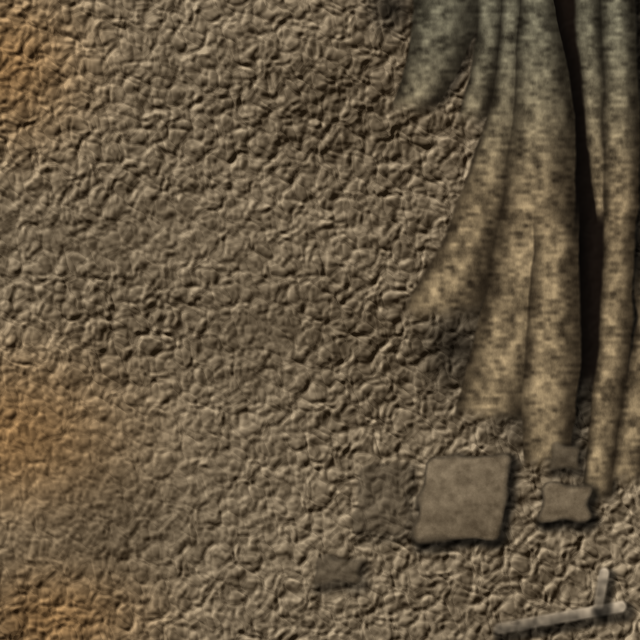
Reproduce this texture procedurally as a Shadertoy shader.

```glsl
const vec3 SOIL_DARK = vec3(0.085, 0.055, 0.02);
const vec3 SOIL_LIGHT = vec3(0.73, 0.65, 0.53);
const vec3 WARM_TINT = vec3(1.1, 0.97, 0.8);
const vec3 BARK_DARK = vec3(0.07, 0.05, 0.03);
const vec3 BARK_LIGHT = vec3(0.76, 0.66, 0.5);
const vec3 COOL_TINT = vec3(0.8, 0.88, 0.95);
const vec3 HOLLOW = vec3(0.085, 0.06, 0.045);
const vec3 TWIG = vec3(0.74, 0.67, 0.57);
const vec2 TO_LIGHT = vec2(-0.6, 0.8);
const float RELIEF = 0.62;
const float EDGE = 0.003;

float hash(vec2 p) {
  vec3 q = fract(p.xyx * 0.1031);
  q += dot(q, q.yzx + 33.33);
  return fract((q.x + q.y) * q.z);
}

float noise(vec2 p) {
  vec2 i = floor(p), f = fract(p);
  f *= f * (3.0 - 2.0 * f);
  return mix(mix(hash(i), hash(i + vec2(1, 0)), f.x),
             mix(hash(i + vec2(0, 1)), hash(i + 1.0), f.x), f.y);
}

float fbm(vec2 p) {
  float sum = 0.0, amp = 0.53;
  for (int i = 0; i < 4; i++, amp *= 0.5) {
    sum += amp * noise(p);
    p = mat2(1.6, 1.2, -1.2, 1.6) * p + 7.3;
  }
  return sum;
}

vec2 wobble(vec2 p) { return vec2(noise(p), noise(p + 19.0)) - 0.5; }

// Rounded lumps of random size, one per cell
float lumps(vec2 p) {
  float h = 0.0;
  for (int k = 0; k < 9; k++) {
    vec2 c = floor(p) + vec2(k % 3, k / 3) - 1.0;
    vec2 d = p - c - vec2(hash(c), hash(c + 41.7));
    float size = mix(0.45, 1.0, hash(c + 93.1));
    h = max(h, size - dot(d, d) / size);
  }
  return h;
}

float soilHeight(vec2 p) {
  p += 0.012 * wobble(p * 45.0);
  return lumps(p * 40.0) + 0.6 * lumps(p * 88.0) + 0.6 * noise(p * 130.0);
}

float blob(vec2 p, float x, float y, float rx, float ry) {
  vec2 d = (p - vec2(x, y)) / vec2(rx, ry);
  return exp(-dot(d, d));
}

vec3 ground(vec2 p) {
  float flatness = blob(p, 0.12, 0.22, 0.28, 0.17) + 0.7 * blob(p, 0.41, 0.48, 0.08, 0.08)
    + 0.6 * blob(p, 0.2, 0.63, 0.28, 0.06);
  float slope = soilHeight(p) - soilHeight(p + TO_LIGHT * 0.006);
  float tone = 0.5 + 0.28 * (fbm(p * 6.0) - 0.5) + 0.22 * (noise(p * 190.0) - 0.5);
  tone -= 0.13 * blob(p, 0.62, 0.43, 0.16, 0.13) + 0.07 * blob(p, 0.55, 0.85, 0.14, 0.25);
  tone += 0.05 * blob(p, 0.2, 0.85, 0.2, 0.2);
  tone += RELIEF * mix(1.0, 0.42, min(flatness, 1.0)) * slope;
  float warmth = blob(p, 0.0, 0.9, 0.12, 0.12) + blob(p, 0.0, 0.32, 0.18, 0.12)
    + blob(p, 0.08, 0.03, 0.14, 0.08);
  return mix(SOIL_DARK, SOIL_LIGHT, clamp(tone, 0.05, 1.0)) * mix(vec3(1), WARM_TINT, warmth);
}

// Quadratic through the top, middle and bottom values
float along(vec3 v, float t) {
  return v.x * (1.0 - t) * (1.0 - 2.0 * t) + 4.0 * v.y * t * (1.0 - t) + v.z * t * (2.0 * t - 1.0);
}

// x: signed position across the root, y: coverage along it
vec2 rootFrame(vec2 p, float top, float base, vec3 axis, vec3 width) {
  float t = clamp((top - p.y) / (top - base), 0.0, 1.0);
  float bend = 0.012 * (fbm(p * 16.0) - 0.5);
  float fade = 1.0 - smoothstep(0.0, 0.1, p.y - top);
  fade *= smoothstep(-0.012, 0.025, p.y - base + 2.0 * bend);
  return vec2((p.x + bend - along(axis, t)) / along(width, t), fade);
}

void addRoot(inout vec3 col, vec2 p, float top, float base, vec3 axis, vec3 width) {
  vec2 r = rootFrame(p, top, base, axis, width);
  col *= 1.0 - 0.6 * r.y * smoothstep(-0.5, 0.7, r.x) * (1.0 - smoothstep(0.9, 1.7, r.x));
  float lit = smoothstep(-1.3, -0.35, r.x) * (1.0 - 0.85 * smoothstep(-0.1, 0.95, r.x));
  float grain = fbm(p * vec2(75, 50)) + 0.5 * noise(p * vec2(90, 170)) - 0.75;
  float value = 0.1 + 0.53 * lit + 0.55 * grain * (0.3 + lit);
  vec3 bark = mix(BARK_DARK, BARK_LIGHT, clamp(value, 0.0, 1.0));
  bark *= mix(vec3(1), COOL_TINT, smoothstep(0.65, 1.0, p.y));
  float soft = EDGE / width.y;
  col = mix(col, bark, r.y * (1.0 - smoothstep(1.0 - soft, 1.0 + soft, abs(r.x))));
}

float stoneDistance(vec2 p, vec2 size) {
  p.x -= 0.15 * p.y;
  vec2 d = abs(p + 0.014 * wobble(p * 40.0)) - size + 0.012;
  return length(max(d, 0.0)) + min(max(d.x, d.y), 0.0) - 0.012;
}

void addStone(inout vec3 col, vec2 p, float x, float y, float w, float h, float strength) {
  vec2 q = p - vec2(x, y), size = vec2(w, h);
  float d = stoneDistance(q, size), drop = stoneDistance(q + TO_LIGHT * 0.01, size);
  col *= 1.0 - 0.75 * strength * (1.0 - smoothstep(-0.004, 0.016, drop));
  float value = 0.52 + 0.35 * (fbm(p * 85.0) - 0.5) + 0.08 * dot(q / size, TO_LIGHT);
  vec3 face = mix(SOIL_DARK, SOIL_LIGHT, value) * (1.0 - 0.3 * smoothstep(-0.008, 0.0, d));
  col = mix(col, face, strength * (1.0 - smoothstep(-EDGE, EDGE, d)));
}

void addTwig(inout vec3 col, vec2 p, vec2 a, vec2 b, float r) {
  vec2 ab = b - a;
  float t = clamp(dot(p - a, ab) / dot(ab, ab), 0.0, 1.0);
  vec2 q = p - a - ab * t;
  col *= 1.0 - 0.6 * (1.0 - smoothstep(0.0, 0.012, length(q + TO_LIGHT * 0.01) - r));
  vec3 wood = TWIG * (0.65 + 0.25 * q.y / r + 0.4 * noise(p * 110.0));
  col = mix(col, wood, mix(0.5, 1.0, t) * (1.0 - smoothstep(-EDGE, EDGE, length(q) - r)));
}

void mainImage(out vec4 fragColor, in vec2 fragCoord) {
  vec2 p = fragCoord / iResolution.xy;
  vec3 col = ground(p);
  // Shade and hollow between the roots
  col *= 1.0 - 0.6 * smoothstep(0.72, 0.82, p.x) * smoothstep(0.24, 0.42, p.y);
  col *= 1.0 - 0.5 * blob(p, 0.71, 0.46, 0.05, 0.07) - 0.6 * blob(p, 0.61, 0.99, 0.035, 0.04);
  vec2 gap = rootFrame(p, 1.0, 0.4, vec3(0.885, 0.915, 0.91), vec3(0.04, 0.045, 0.03));
  col = mix(col, HOLLOW, 0.9 * gap.y * (1.0 - smoothstep(0.8, 1.1, abs(gap.x))));
  // Roots, back to front
  addRoot(col, p, 1.0, 0.83, vec3(0.7, 0.682, 0.645), vec3(0.055, 0.045, 0.035));
  addRoot(col, p, 1.0, 0.81, vec3(0.768, 0.758, 0.735), vec3(0.022));
  addRoot(col, p, 1.0, 0.505, vec3(0.8, 0.775, 0.685), vec3(0.018, 0.033, 0.062));
  addRoot(col, p, 1.0, 0.345, vec3(0.838, 0.84, 0.762), vec3(0.026, 0.058, 0.055));
  addRoot(col, p, 0.6, 0.27, vec3(0.868, 0.862, 0.855), vec3(0.036, 0.044, 0.035));
  addRoot(col, p, 1.0, 0.655, vec3(0.915, 0.93, 0.943), vec3(0.02, 0.018, 0.012));
  addRoot(col, p, 1.0, 0.22, vec3(0.965, 0.967, 0.932), vec3(0.03, 0.026, 0.024));
  addRoot(col, p, 0.5, 0.25, vec3(1.02, 1.0, 0.985), vec3(0.028));
  // Stones and twigs
  addStone(col, p, 0.6, 0.22, 0.04, 0.055, 0.35);
  addStone(col, p, 0.725, 0.222, 0.068, 0.066, 1.0);
  addStone(col, p, 0.885, 0.285, 0.022, 0.02, 0.7);
  addStone(col, p, 0.885, 0.214, 0.038, 0.03, 1.0);
  addStone(col, p, 0.53, 0.108, 0.036, 0.02, 0.6);
  addTwig(col, p, vec2(0.78, 0.018), vec2(0.97, 0.052), 0.009);
  addTwig(col, p, vec2(0.935, 0.055), vec2(0.944, 0.105), 0.008);
  fragColor = vec4(clamp(col, 0.0, 1.0), 1.0);
}
```
